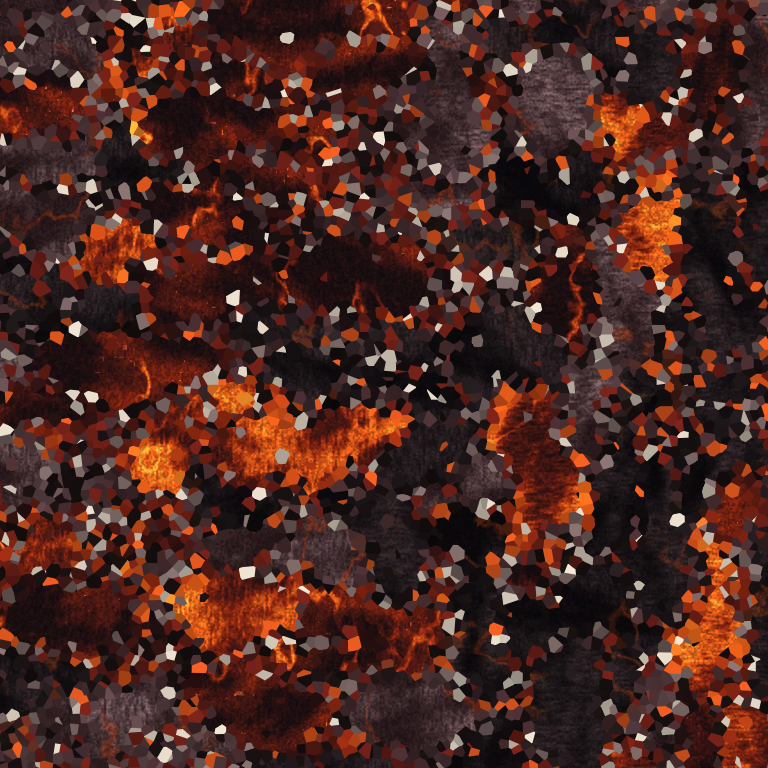
A WebGL 1 fragment shader for this texture:

```glsl
precision highp float;
// Cooling lava collage: long patches of charcoal, ash, ember and molten rock,
// lying flat on the left and upright on the right, with seams of flat chips.
// Power-diagram chips choose the nearest box patch, so every border is jagged.
uniform vec2 u_resolution;

float hash(vec2 p) {
  vec3 q = fract(p.xyx * 0.1031);
  q += dot(q, q.yzx + 33.33);
  return fract((q.x + q.y) * q.z);
}

vec2 hash2(vec2 p) { return vec2(hash(p), hash(p + 57.0)); }

float noise(vec2 p) {
  vec2 i = floor(p), f = fract(p);
  f *= f * (3.0 - 2.0 * f);
  return mix(mix(hash(i), hash(i + vec2(1, 0)), f.x),
             mix(hash(i + vec2(0, 1)), hash(i + 1.0), f.x), f.y);
}

float fbm(vec2 p) {
  float sum = 0.0, gain = 0.53;
  for (int i = 0; i < 4; i++) {
    sum += gain * noise(p);
    p = mat2(1.6, 1.2, -1.2, 1.6) * p + 11.0;
    gain *= 0.5;
  }
  return sum;
}

// Black rock through red glow to yellow heat.
vec3 lava(float heat) {
  vec3 c = mix(vec3(0.09, 0.05, 0.06), vec3(0.29, 0.09, 0.07), smoothstep(0.0, 0.35, heat));
  c = mix(c, vec3(0.52, 0.14, 0.06), smoothstep(0.3, 0.55, heat));
  c = mix(c, vec3(0.86, 0.35, 0.09), smoothstep(0.5, 0.8, heat));
  return mix(c, vec3(1.0, 0.68, 0.2), smoothstep(0.8, 1.1, heat));
}

// Nearest rounded box; returns how deep the point lies inside its patch.
float findPatch(vec2 p, out vec2 id, out vec2 centre, out float upright) {
  float nearest = 9.0, second = 9.0;
  p += 0.025 * (vec2(noise(p * 15.0), noise(p * 15.0 + 40.0)) - 0.5);
  for (int j = -2; j <= 2; j++)
  for (int i = -2; i <= 2; i++) {
    vec2 cell = floor(p * 9.0) + vec2(i, j);
    vec2 c = (cell + 0.1 + 0.8 * hash2(cell + 80.0)) / 9.0;
    float turn = step(hash(cell + 109.0), smoothstep(0.35, 0.85, c.x));
    vec2 d = abs(mix(p - c, (p - c).yx, turn));
    d -= vec2(0.1, 0.042) * mix(0.6, 1.35, hash(cell + 137.0));
    float dist = length(max(d, 0.0)) + min(max(d.x, d.y), 0.0);
    if (dist < nearest) {
      second = nearest;
      nearest = dist;
      id = cell;
      centre = c;
      upright = turn;
    } else second = min(second, dist);
  }
  return min(second - nearest, 0.03 - nearest);
}

// Grainy rock inside one patch.
vec3 surface(vec2 p, vec2 id, vec2 centre, float upright) {
  vec2 q = mix(p - centre, (p - centre).yx, upright);
  q.y += q.x * (hash(id + 61.0) - 0.5) * 0.8;
  vec2 seed = id * 7.3 + 200.0;
  float flow = smoothstep(0.25, 0.75, fbm(q * vec2(13.0, 24.0) + seed));
  float strand = noise(q * vec2(330.0, 100.0) + seed * 9.0);
  float grain = noise(p * 430.0);
  float vein = 1.0 - abs(2.0 * fbm(q * vec2(15.0, 11.0) + seed + 30.0) - 1.0);
  vein = smoothstep(0.9, 1.0, vein) * smoothstep(0.4, 0.7, noise(q * 14.0 + seed + 90.0));
  float kind = hash(id + 21.0);
  vec3 c;
  if (kind < 0.32) {
    c = mix(vec3(0.04, 0.03, 0.04), vec3(0.21, 0.16, 0.17), flow * (0.4 + 0.6 * strand));
    c = mix(c, lava(0.65), vein * 0.35);
  } else if (kind < 0.57) {
    c = mix(vec3(0.15, 0.09, 0.10), vec3(0.48, 0.37, 0.38), flow * (0.25 + 0.75 * strand));
    c = mix(c, lava(0.6), vein * 0.5);
  } else if (kind < 0.86) {
    c = lava(0.04 + 0.42 * flow + 0.12 * (strand - 0.5) + 0.55 * vein);
    c += vec3(0.5, 0.28, 0.14) * smoothstep(0.91, 0.98, noise(p * 200.0)) * flow;
  } else {
    c = lava(0.25 + 0.62 * flow + 0.3 * (strand - 0.5) + 0.2 * vein);
  }
  return c * (0.72 + 0.56 * grain);
}

// Flat colour of a loose chip.
vec3 chipColour(vec2 cell) {
  float pick = hash(cell + 311.0);
  vec3 c = vec3(0.09, 0.06, 0.06);
  if (pick > 0.28) c = vec3(0.27, 0.17, 0.18);
  if (pick > 0.48) c = vec3(0.42, 0.12, 0.09);
  if (pick > 0.66) c = vec3(0.82, 0.32, 0.11);
  if (pick > 0.77) c = vec3(0.46, 0.39, 0.38);
  if (pick > 0.89) c = vec3(0.80, 0.76, 0.70);
  return c * mix(0.72, 1.2, hash(cell + 401.0));
}

// A chip is either a window on its patch or one solid colour.
vec3 shadeChip(vec2 p, vec2 site, vec2 cell) {
  vec2 id, centre;
  float upright;
  float depth = findPatch(site, id, centre, upright);
  float seam = mix(0.008, 0.034, noise(site * 22.0 + 70.0));
  bool loose = depth < seam || hash(cell + 501.0) > 0.975;
  if (loose && hash(cell + 601.0) < 0.62) return chipColour(cell);
  return surface(loose ? site : p, id, centre, upright);
}

void main() {
  vec2 p = gl_FragCoord.xy / u_resolution.y;
  const float CHIPS = 88.0;
  vec2 g = p * CHIPS, siteA, siteB, cellA, cellB;
  float a = 99.0, b = 99.0;
  for (int j = -2; j <= 2; j++)
  for (int i = -2; i <= 2; i++) {
    vec2 cell = floor(g) + vec2(i, j);
    vec2 site = cell + hash2(cell);
    float d = dot(g - site, g - site) - 0.6 * pow(hash(cell + 701.0), 3.0);
    if (d < a) {
      b = a; siteB = siteA; cellB = cellA;
      a = d; siteA = site; cellA = cell;
    } else if (d < b) {
      b = d; siteB = site; cellB = cell;
    }
  }
  // Blend across the straight chip edge over about one pixel.
  float edge = (b - a) / (2.0 * max(distance(siteA, siteB), 0.01) * CHIPS);
  float cover = clamp(0.5 + edge * u_resolution.y, 0.0, 1.0);
  vec3 colour = shadeChip(p, siteA / CHIPS, cellA);
  if (cover < 1.0) colour = mix(shadeChip(p, siteB / CHIPS, cellB), colour, cover);
  gl_FragColor = vec4(colour, 1.0);
}
```
